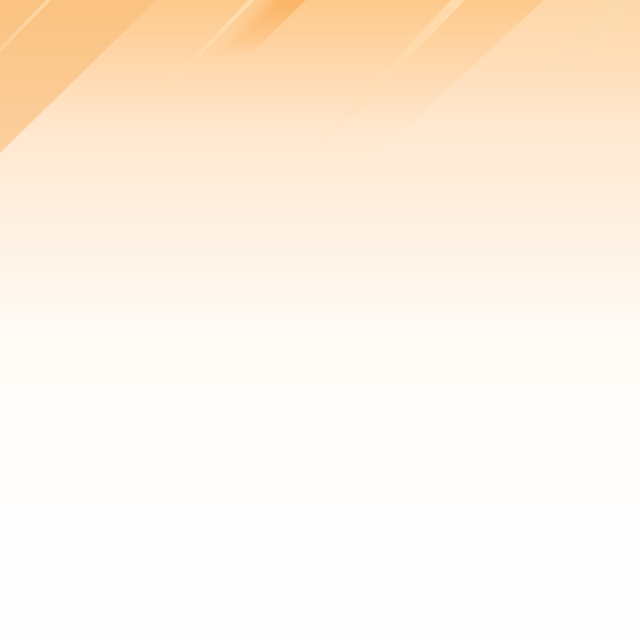
This background is drawn by a WebGL 2 fragment shader. Its source:

```glsl
#version 300 es
precision highp float;

uniform vec2 u_resolution;
out vec4 outColor;

const vec3 APRICOT = vec3(0.996, 0.790, 0.545);
const vec3 PEACH = vec3(1.000, 0.850, 0.685);
const vec3 CREAM = vec3(1.000, 0.905, 0.805);
const vec3 SHELL = vec3(1.000, 0.940, 0.880);
const vec3 IVORY = vec3(1.000, 0.979, 0.953);
const vec3 MILK = vec3(1.000, 0.994, 0.982);
const vec3 WHITE = vec3(0.998, 0.998, 0.998);
const vec3 AMBER = vec3(0.980, 0.690, 0.365);
const vec3 TAN = vec3(0.980, 0.765, 0.510);
const vec3 TAN_LOW = vec3(0.988, 0.815, 0.625);
const vec3 STREAK = vec3(1.000, 0.865, 0.690);
const vec3 SAGE = vec3(0.960, 0.865, 0.710);

// Linear step from 0 at a to 1 at b
float ramp(float a, float b, float v) {
    return clamp((v - a) / (b - a), 0.0, 1.0);
}

// Vertical wash, depth measured down from the top edge
vec3 wash(float depth) {
    vec3 c = mix(APRICOT, PEACH, ramp(0.00, 0.11, depth));
    c = mix(c, CREAM, ramp(0.11, 0.20, depth));
    c = mix(c, SHELL, ramp(0.20, 0.335, depth));
    c = mix(c, IVORY, ramp(0.335, 0.50, depth));
    c = mix(c, MILK, ramp(0.50, 0.64, depth));
    return mix(c, WHITE, ramp(0.64, 0.84, depth));
}

// Position where the slanted line through p meets the top edge
float slant(vec2 p, float slope) {
    return p.x + slope * p.y;
}

// Coverage of a band between two positions along the top edge
float band(float v, float left, float right, float blur) {
    return smoothstep(left - blur, left + blur, v)
         * (1.0 - smoothstep(right - blur, right + blur, v));
}

// Slanted streak that narrows and fades with depth
float streak(vec2 p, float slope, float center, float halfWidth, float reach, float blur) {
    float fade = 1.0 - ramp(0.0, reach, p.y);
    float width = halfWidth * mix(0.55, 1.0, fade);
    return band(slant(p, slope), center - width, center + width, blur) * fade;
}

void main() {
    vec2 uv = gl_FragCoord.xy / u_resolution;
    vec2 p = vec2(uv.x, 1.0 - uv.y);
    float edge = 1.0 / u_resolution.y;
    vec3 color = wash(p.y);

    // Paler region beyond the long right diagonal
    float beyond = smoothstep(-edge, edge, slant(p, 1.07) - 0.849);
    float lift = 0.24 * (1.0 - ramp(0.02, 0.30, p.y));
    color = mix(color, WHITE, beyond * lift);

    // Faint sage streak in the right corner
    color = mix(color, SAGE, 0.40 * streak(p, 0.90, 0.975, 0.022, 0.13, 0.010));

    // Light streaks
    color = mix(color, STREAK, 0.95 * streak(p, 0.96, 0.716, 0.011, 0.24, edge));
    color = mix(color, STREAK, streak(p, 0.97, 0.393, 0.005, 0.22, edge));

    // Short amber bar, softer on its left side
    float barAxis = slant(p, 1.02);
    float bar = smoothstep(0.405, 0.445, barAxis)
              * (1.0 - smoothstep(0.478 - edge, 0.478 + edge, barAxis));
    color = mix(color, AMBER, 0.80 * bar * (1.0 - ramp(0.0, 0.09, p.y)));

    // Corner panel with its own thin streak
    float panel = 1.0 - smoothstep(-edge, edge, slant(p, 1.02) - 0.244);
    vec3 panelColor = mix(TAN, TAN_LOW, ramp(0.02, 0.24, p.y));
    panelColor = mix(panelColor, STREAK, 0.80 * streak(p, 0.97, 0.076, 0.004, 0.20, edge));
    color = mix(color, panelColor, panel);

    outColor = vec4(color, 1.0);
}
```
